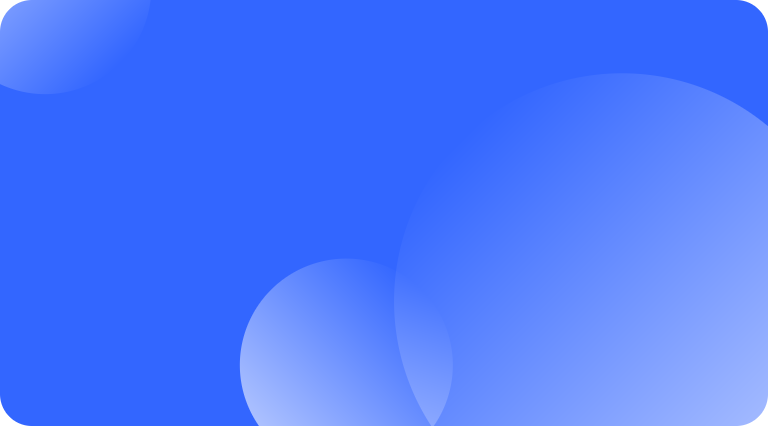
Reproduce this background procedurally as a Shadertoy shader.

```glsl
// Blue rounded card with three translucent discs, each fading along a diagonal.

const vec3 BLUE = vec3(0.2, 0.4, 1.0);
const vec3 WHITE = vec3(1.0);
const float MAX_OPACITY = 0.6;
const float CORNER_RADIUS = 0.075;

// Coverage of a shape from its signed distance, softened over one pixel
float coverage(float dist, float pixel) {
    return clamp(0.5 - dist / pixel, 0.0, 1.0);
}

float roundedBox(vec2 p, vec2 halfSize, float radius) {
    vec2 q = abs(p) - halfSize + radius;
    return length(max(q, 0.0)) + min(max(q.x, q.y), 0.0) - radius;
}

// White disc, clear on one rim and brightest on the rim facing brightDir
vec3 addDisc(vec3 base, vec2 p, vec2 center, float radius, vec2 brightDir, float pixel) {
    vec2 local = p - center;
    float ramp = 0.5 + 0.5 * dot(local, normalize(brightDir)) / radius;
    float opacity = MAX_OPACITY * clamp(ramp, 0.0, 1.0);
    return mix(base, WHITE, opacity * coverage(length(local) - radius, pixel));
}

void mainImage(out vec4 fragColor, in vec2 fragCoord) {
    // Canvas height is one unit
    float pixel = 1.0 / iResolution.y;
    vec2 p = fragCoord * pixel;
    vec2 halfCanvas = 0.5 * iResolution.xy * pixel;

    // Discs: top left, bottom middle, large right
    vec3 color = BLUE;
    color = addDisc(color, p, vec2(0.106, 1.028), 0.249, vec2(-1.0, 1.0), pixel);
    color = addDisc(color, p, vec2(0.813, 0.143), 0.250, vec2(-1.0, -1.0), pixel);
    color = addDisc(color, p, vec2(1.460, 0.293), 0.535, vec2(1.0, -1.0), pixel);

    // Rounded card on white
    float card = coverage(roundedBox(p - halfCanvas, halfCanvas, CORNER_RADIUS), pixel);
    fragColor = vec4(mix(WHITE, color, card), 1.0);
}
```
